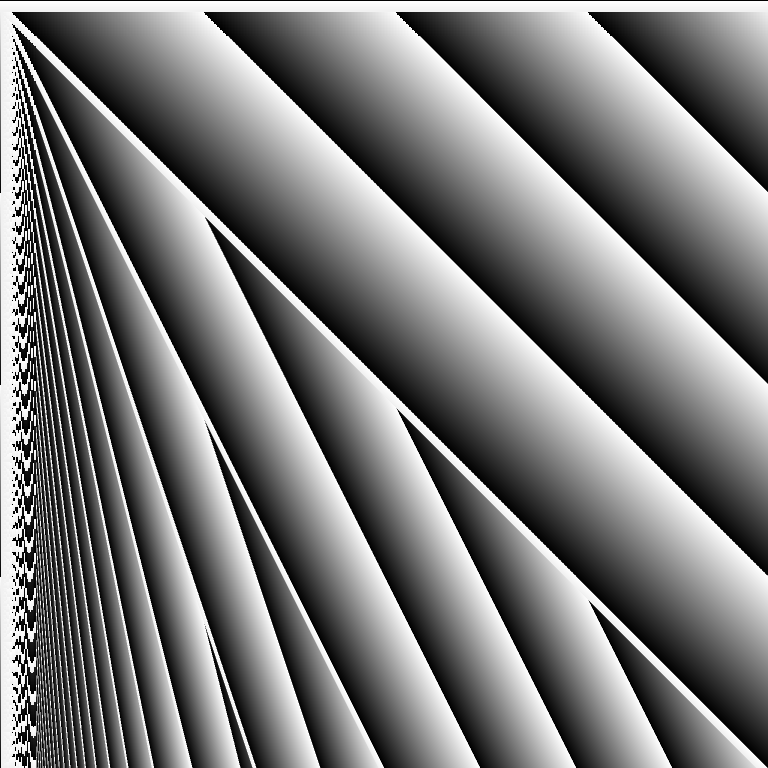
Reproduce this background procedurally as a WebGL 2 fragment shader.

```glsl
#version 300 es
precision highp float;
// Fans of grey ramps spreading from the upper left corner.
// Each point's depth below the top is paid off in whole steps of its
// distance from the left; the remainder drives a repeating sawtooth ramp.

#define GRID 512.0       // lattice cells across the canvas
#define PERIOD 128.0     // cells per grey ramp
#define SLACK 8.0        // width of the white seams, in cells
#define FINE_ZONE 24.0   // border where the lattice itself is sampled
#define TAPS 2           // samples per pixel side

uniform vec2 u_resolution;
out vec4 fragColor;

// Sawtooth of the remainder; p is measured right and down, in cells.
float fanShade(vec2 p) {
    float steps = 0.0;
    if (p.x > 0.0 && p.y >= SLACK) {
        steps = floor((p.y - SLACK) / p.x + 0.0001) + 1.0;
    }
    float remainder = steps * p.x - p.y;
    return fract(remainder / PERIOD);
}

void main() {
    vec2 uv = gl_FragCoord.xy / u_resolution;
    uv.y = 1.0 - uv.y;
    vec2 cell = uv * GRID;
    float shade = 0.0;

    if (min(cell.x, cell.y) < FINE_ZONE) {
        // Interference zone: one value per lattice cell
        shade = fanShade(floor(cell));
    } else {
        // Wide bands: average several taps for smooth edges
        vec2 pixel = GRID / u_resolution;
        for (int j = 0; j < TAPS; j++) {
            for (int i = 0; i < TAPS; i++) {
                vec2 offset = (vec2(i, j) + 0.5) / float(TAPS) - 0.5;
                shade += fanShade(cell - 0.5 + offset * pixel);
            }
        }
        shade /= float(TAPS * TAPS);
    }
    fragColor = vec4(vec3(shade), 1.0);
}
```
